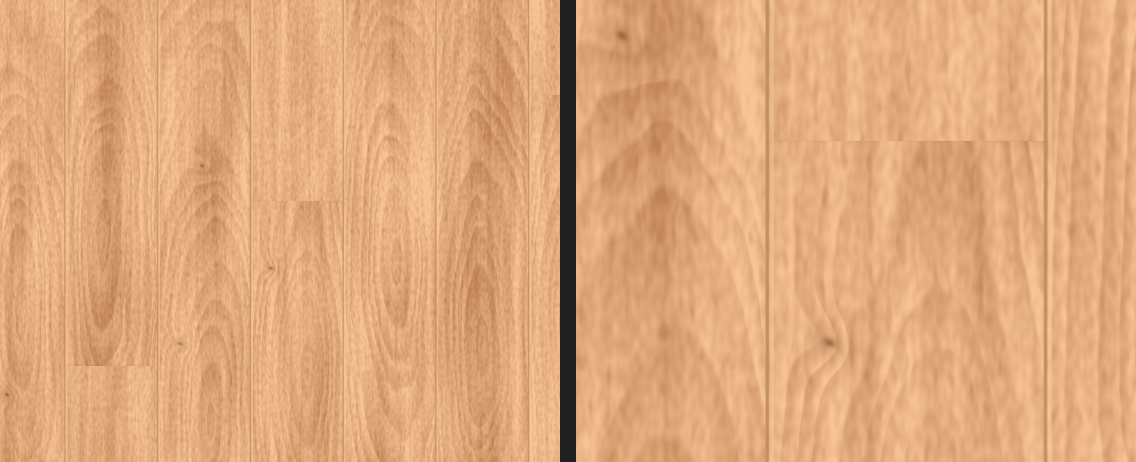
Left: the whole. Right: its middle third, enlarged.
Write a Shadertoy shader that draws this texture.

```glsl
// Beech plank floor: vertical boards with staggered end joints and thin bevelled seams.
// Each board carries growth rings, contours of a stretched distance field warped by
// gradient noise, plus a darker heart, fine fibres, short pores and a few small knots.

// Per column: end joint height (-1 for none), heart x, figure y, heart darkness.
const vec4 BOARDS[7] = vec4[7](
    vec4(4.575, 0.53, 1.5, 0.34), vec4(1.038, 0.42, 2.3, 0.62),
    vec4(-1.0, 0.58, 0.4, 0.42), vec4(2.807, 0.62, 0.9, 0.22),
    vec4(-1.0, 0.56, 2.1, 0.26), vec4(-1.0, 0.50, 1.35, 0.50),
    vec4(3.947, 0.55, 1.3, 0.50));

const vec2 KNOTS[4] = vec2[4](
    vec2(2.478, 3.185), vec2(3.225, 2.084), vec2(2.242, 1.272), vec2(0.378, 0.724));

vec2 hash2(vec2 p) {
    vec3 a = fract(p.xyx * vec3(0.1031, 0.1030, 0.0973));
    a += dot(a, a.yzx + 33.33);
    return fract((a.xx + a.yz) * a.zy);
}

// Gradient noise, roughly -1 to 1.
float noise(vec2 p) {
    vec2 i = floor(p), f = fract(p);
    vec2 u = f * f * f * (f * (f * 6.0 - 15.0) + 10.0);
    vec4 n;
    for (int k = 0; k < 4; k++) {
        vec2 corner = vec2(k & 1, k >> 1);
        float angle = 6.2832 * hash2(i + corner).x;
        n[k] = dot(vec2(cos(angle), sin(angle)), f - corner);
    }
    return 1.4 * mix(mix(n.x, n.y, u.x), mix(n.z, n.w, u.x), u.y);
}

void mainImage(out vec4 fragColor, in vec2 fragCoord) {
    // Plank widths as the unit; seams fall on whole x.
    vec2 p = fragCoord / iResolution.xy * vec2(6.038, 4.97) + vec2(0.3, 0.0);
    float pixel = 6.038 / iResolution.x;
    float column = floor(p.x);
    vec4 board = BOARDS[int(clamp(column, 0.0, 6.0))];

    // The shorter piece beyond a joint is a plainer, separate board.
    bool shortPiece = (p.y > board.x) == (board.x > 2.5);
    float seed = column + (shortPiece ? 7.0 : 0.0);
    vec2 random = hash2(vec2(seed + 3.0, 11.0));
    if (shortPiece) board.yzw = vec3(0.3 + 0.4 * random.x, board.z + 5.0, 0.14);
    vec2 q = vec2(fract(p.x) - board.y, p.y - board.z);
    vec2 shift = vec2(17.0, 29.0) * (seed + 1.0);

    // Knots darken the wood and bend the rings around them.
    float knot = 0.0, bend = 0.0;
    for (int k = 0; k < 4; k++) {
        vec2 d = p - KNOTS[k];
        d.y += 0.3 * d.x;
        float r2 = dot(d, d * vec2(1.0, 1.6));
        knot += 0.8 * exp(-r2 * 2500.0) + 0.25 * exp(-r2 * 200.0);
        bend += 0.09 * exp(-r2 * 45.0);
    }

    // Growth rings: tall nested ovals and arches around the heart.
    float warp = 0.085 * noise(q * vec2(1.8, 0.6) + shift)
               + 0.018 * noise(q * vec2(5.0, 1.6) + shift)
               + 0.004 * noise(q * vec2(14.0, 7.0) + shift);
    float height = length(vec2(q.x + 0.4 * warp, q.y * 0.21)) + warp + bend;
    float phase = fract(height * 13.0 + 0.3 * sin(height * 23.0) + random.y);
    float ring = smoothstep(0.0, 0.84, phase) * smoothstep(1.0, 0.85, phase);
    float ringDepth = (shortPiece ? 0.14 : 0.42)
                    * (0.85 + 0.7 * noise(q * vec2(2.0, 0.7) + shift + 50.0));

    // Tone: board, heart, soft clouds, fibres and pores.
    float heartX = q.x + 0.12 * noise(vec2(q.y * 0.7, seed * 9.3));
    float tone = 0.90 + 0.20 * (random.x - 0.5) - (shortPiece ? 0.10 : 0.0);
    tone -= board.w * exp(-15.0 * heartX * heartX);
    tone -= ringDepth * ring;
    tone += 0.34 * noise(q * vec2(3.5, 0.6) + shift + 90.0);
    tone += 0.30 * noise(vec2(q.x * 12.0 + 6.0 * warp, q.y * 0.4) + shift);
    tone += 0.20 * noise(vec2(q.x * 30.0 + 9.0 * warp, q.y * 1.2) + shift);
    tone += 0.30 * noise(q * vec2(40.0, 17.0) + shift);
    tone -= 0.26 * smoothstep(0.25, 0.7, noise(q * vec2(30.0, 9.0) + shift + 70.0));

    vec3 darkBeech = vec3(0.80, 0.57, 0.39);
    vec3 lightBeech = vec3(0.95, 0.74, 0.56);
    vec3 color = mix(darkBeech, lightBeech, clamp(tone, -0.35, 1.15));
    color = mix(color, vec3(0.52, 0.32, 0.18), min(knot, 1.0) * 0.7);

    // End joint: barely a hairline, the boards mostly differ in tone.
    float joint = 1.0 - smoothstep(0.0, 0.004 + pixel, abs(p.y - board.x));
    color *= 1.0 - 0.02 * joint;

    // Long seams: a dark groove with a pale bevel on its right.
    float side = p.x - round(p.x);
    float bevel = 1.0 - smoothstep(0.006, 0.006 + pixel, abs(side - 0.016));
    float groove = 1.0 - smoothstep(0.006 - pixel, 0.006 + pixel, abs(side));
    color = mix(color, vec3(0.97, 0.79, 0.60), 0.5 * bevel);
    color = mix(color, vec3(0.74, 0.55, 0.38), 0.9 * groove);

    fragColor = vec4(color, 1.0);
}
```
